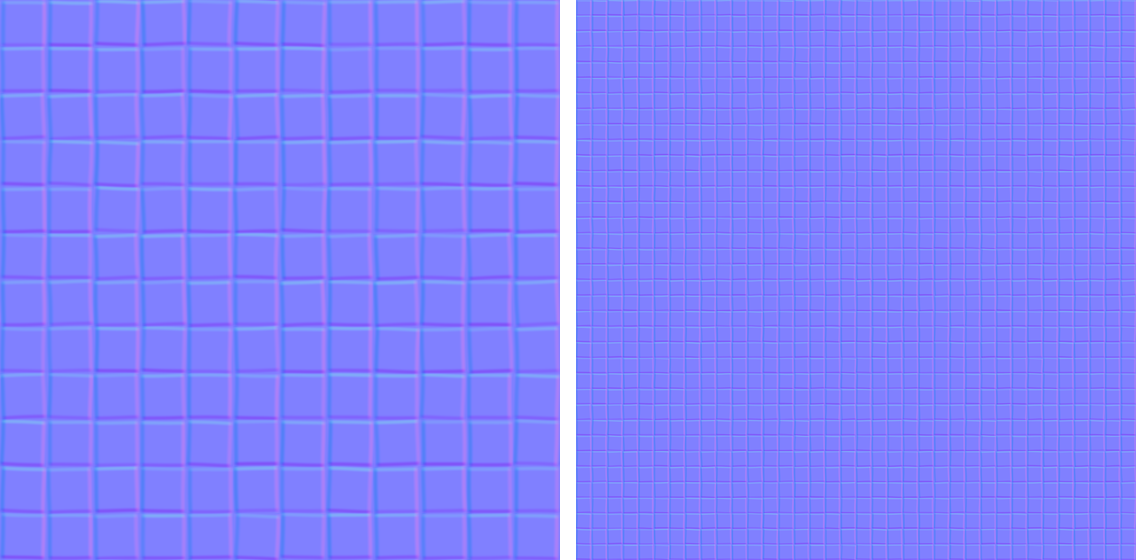
Left: one tile. Right: repeated 3 by 3.
A three.js fragment shader for this texture map:

```glsl
// Tangent-space normal map of a 12 by 12 grid of square tiles with soft bevels.
// Each tile is slightly turned, shifted and varied in bevel strength; slopes of
// neighbouring tiles are summed, then encoded as a unit normal. Wraps on all sides.
varying vec2 vUv;

const float TAU = 6.28319;
const float TILES = 12.0;
const float MAX_TURN = 0.042;                  // radians
const float MAX_SHIFT = 0.013;                 // in tile cells
const float WOBBLE = 0.016;                    // bending of the edges, in cells
const vec2 BEVEL_START = vec2(-0.008, -0.014); // side and top/bottom, in cells
const vec2 BEVEL_END = vec2(0.152, 0.124);
const vec2 BEVEL_SLOPE = vec2(0.32, 0.31);
const float FACE_TAIL = 0.85;                  // below 1 the bevel fades longer inwards

vec2 hash2(vec2 p, float seed) {
  vec3 q = fract(vec3(p.xyx + seed) * vec3(0.1031, 0.1030, 0.0973));
  q += dot(q, q.yzx + 33.33);
  return fract((q.xx + q.yz) * q.zy);
}

float gradientDot(vec2 corner, vec2 offset, float period, float seed) {
  float angle = TAU * hash2(mod(corner, period), seed).x;
  return dot(vec2(cos(angle), sin(angle)), offset);
}

// Gradient noise that repeats after a whole number of lattice cells.
float wrappedNoise(vec2 p, float period, float seed) {
  vec2 i = floor(p);
  vec2 f = p - i;
  vec2 u = f * f * f * (f * (f * 6.0 - 15.0) + 10.0);
  vec2 e = vec2(1.0, 0.0);
  float low = mix(gradientDot(i, f, period, seed),
                  gradientDot(i + e, f - e, period, seed), u.x);
  float high = mix(gradientDot(i + e.yx, f - e.yx, period, seed),
                   gradientDot(i + e.xx, f - e.xx, period, seed), u.x);
  return mix(low, high, u.y);
}

vec2 rotate(vec2 p, float angle) {
  float c = cos(angle);
  float s = sin(angle);
  return vec2(c * p.x - s * p.y, s * p.x + c * p.y);
}

// Slope of one tile; q is the position from the centre of its cell.
vec2 tileSlope(vec2 q, vec2 id) {
  vec2 shift = (hash2(id, 3.0) - 0.5) * 2.0 * MAX_SHIFT;
  float turn = (hash2(id, 17.0).x - 0.5) * 2.0 * MAX_TURN;
  q = rotate(q - shift, turn);

  // Position across the bevel: 0 at the joint, 1 on the flat face
  vec2 t = clamp((0.5 - abs(q) - BEVEL_START) / (BEVEL_END - BEVEL_START), 0.0, 1.0);
  vec2 height = smoothstep(0.0, 0.8, t);
  vec2 ridge = 0.5 - 0.5 * cos(TAU * pow(t, vec2(FACE_TAIL)));

  // Each of the four edges has its own strength
  vec2 side = vec2(q.x < 0.0 ? -1.0 : 1.0, q.y < 0.0 ? -1.0 : 1.0);
  vec2 chance = vec2(hash2(id, 60.0 + side.x * 5.0).x, hash2(id, 80.0 + side.y * 5.0).y);
  vec2 strength = mix(vec2(0.78, 0.55), vec2(1.08, 1.12), chance);

  // Bevels fade towards the rounded corners
  vec2 cornerFade = mix(vec2(0.35, 0.15), vec2(1.0), height.yx);
  cornerFade *= smoothstep(0.0, 0.03, 0.53 - abs(q.yx));
  return side * ridge * strength * cornerFade * BEVEL_SLOPE;
}

void main() {
  vec2 p = vUv * TILES;
  vec2 bend = vec2(wrappedNoise(p, TILES, 5.0), wrappedNoise(p, TILES, 11.0));
  p += WOBBLE * bend;

  // Sum this tile and its neighbours, so turned edges are never cut off
  vec2 cell = floor(p);
  vec2 slope = vec2(0.0);
  for (int y = -1; y <= 1; y++) {
    for (int x = -1; x <= 1; x++) {
      vec2 id = cell + vec2(float(x), float(y));
      slope += tileSlope(p - id - 0.5, mod(id, TILES));
    }
  }

  vec3 normal = vec3(slope, sqrt(max(0.0, 1.0 - dot(slope, slope))));
  gl_FragColor = vec4(normal * 0.5 + 0.5, 1.0);
}
```
